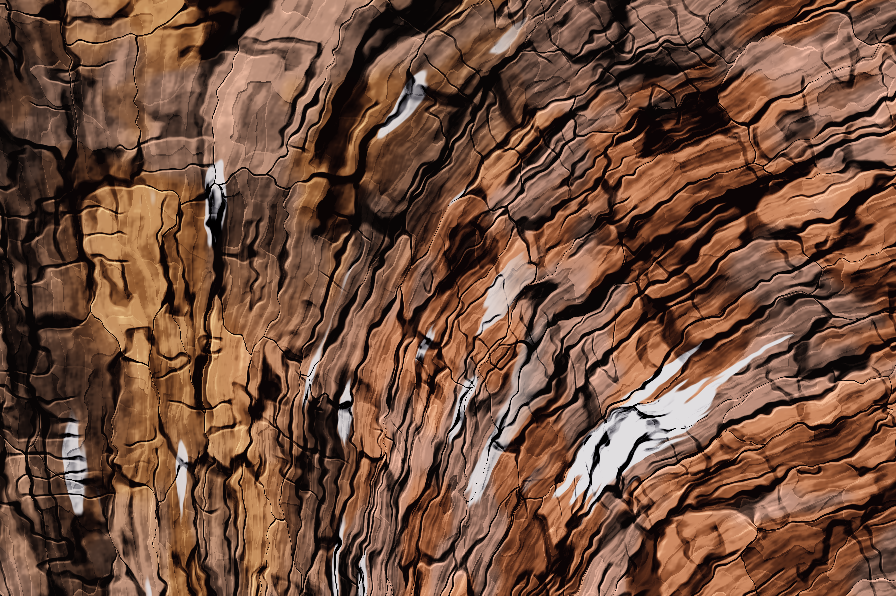
Reproduce this texture procedurally as a Shadertoy shader.

```glsl
// Weathered bark: fibres rise upright on the left and fan over to the right.
// Stepped plates, splinters and broken cracks are built in fibre space as one
// height field, then lit from the upper left and coloured by a wood ramp.

const vec2  LIGHT_DIR    = vec2(-0.45, 0.89);
const vec2  PLATE_FREQ   = vec2(11.0, 4.2);   // across, along the fibres
const vec2  CHIP_FREQ    = vec2(25.0, 12.0);
const vec2  SPLINTER_FREQ = vec2(62.0, 9.0);
const vec2  GRAIN_FREQ   = vec2(75.0, 11.0);
const vec2  CREVICE_FREQ = vec2(10.0, 1.7);
const vec2  SPLIT_FREQ   = vec2(36.0, 5.0);   // thin cracks along the fibres
const vec2  CHECK_FREQ   = vec2(13.0, 27.0);  // thin cracks across them
const vec2  BARE_CENTRE  = vec2(1.06, 0.28);  // large bleached patch
const vec2  BARE_SIZE    = vec2(0.08, 0.22);
const vec2  GOLD_CENTRE  = vec2(0.32, 0.36);
const float BUMP_STEP    = 0.003;
const float BUMP_GAIN    = 2.6;
const float DARK_STRIP   = 0.64;              // fibre that carries dark wood

const vec3 BLACK  = vec3(0.04, 0.015, 0.02);
const vec3 UMBER  = vec3(0.12, 0.055, 0.045);
const vec3 BROWN  = vec3(0.33, 0.18, 0.11);
const vec3 OCHRE  = vec3(0.56, 0.35, 0.22);
const vec3 TAN    = vec3(0.76, 0.56, 0.42);
const vec3 CREAM  = vec3(0.92, 0.79, 0.66);
const vec3 RUST_TINT = vec3(1.06, 0.96, 0.91);
const vec3 GOLD_TINT = vec3(1.02, 1.01, 0.86);
const vec3 GREY_TINT = vec3(1.20, 0.93, 0.84);
const vec3 SLATE  = vec3(0.30, 0.29, 0.33);
const vec3 SILVER = vec3(0.88, 0.87, 0.88);

float hash(vec2 p) {
    return fract(sin(dot(p, vec2(127.1, 311.7))) * 43758.5453);
}

float noise(vec2 p) {
    vec2 i = floor(p), f = fract(p);
    f = f * f * (3.0 - 2.0 * f);
    return mix(mix(hash(i), hash(i + vec2(1, 0)), f.x),
               mix(hash(i + vec2(0, 1)), hash(i + vec2(1, 1)), f.x), f.y);
}

float fbm(vec2 p) {
    float sum = 0.0, amp = 0.5;
    for (int i = 0; i < 3; i++) {
        sum += amp * noise(p);
        p = p * 2.03 + 17.3;
        amp *= 0.5;
    }
    return sum / 0.875;
}

// Fibre space: x counts across the fibres, y runs along them
vec2 fibreSpace(vec2 p) {
    float bend = smoothstep(0.15, 1.15, p.x);
    float across = 0.9 * p.x - 0.17 * p.x * p.x + bend * (0.85 - 0.95 * p.y);
    across += 0.14 * p.y * (1.0 - smoothstep(-0.1, 0.6, p.x));
    return vec2(across, mix(p.y, 0.9 * p.x + 0.42 * p.y, bend));
}

// Blocky cells: x is the distance to the gap, y a random level per cell
vec2 plates(vec2 q) {
    vec2 cell = floor(q), f = q - cell;
    float nearest = 9.0, second = 9.0, level = 0.0;
    for (int j = -1; j <= 1; j++)
    for (int i = -1; i <= 1; i++) {
        vec2 g = vec2(i, j), id = cell + g;
        vec2 r = g + 0.1 + 0.8 * vec2(hash(id), hash(id + 41.7)) - f;
        r *= r;
        float d = pow(dot(r, r), 0.25);
        if (d < nearest) {
            second = nearest;
            nearest = d;
            level = hash(id + 93.1);
        } else second = min(second, d);
    }
    return vec2(second - nearest, level);
}

// Bends the plane at three scales; a higher decay frays the edges more
vec2 ragged(vec2 p, float decay) {
    vec2 shift = vec2(0.0);
    float freq = 5.0, amp = 0.045;
    for (int i = 0; i < 3; i++) {
        shift += amp * (vec2(noise(p * freq), noise(p * freq + 31.4)) - 0.5);
        freq *= 3.4;
        amp *= decay;
    }
    return p + shift;
}

// Thin line where noise crosses its middle, broken up by a mask
float crack(vec2 q, float width, float mask) {
    float ridge = abs(noise(q) - 0.5);
    return (1.0 - smoothstep(0.3 * width, width, ridge)) * smoothstep(0.5, 0.62, mask);
}

float barkHeight(vec2 p) {
    vec2 q = fibreSpace(ragged(p, 0.5));
    vec2 fine = fibreSpace(ragged(p, 0.3));
    vec2 plate = plates(q * PLATE_FREQ);
    vec2 chip = plates(q * CHIP_FREQ + 7.0);
    float h = 0.36 * plate.y + 0.2 * chip.y + 0.4 * fbm(fine * GRAIN_FREQ)
            + 0.14 * plates(fine * SPLINTER_FREQ).y + 0.3 * fbm(p * 48.0);
    // Plate gaps of uneven width, then broken hairlines and long crevices
    float gap = 0.17 * smoothstep(0.35, 0.8, noise(p * 11.0 + 9.0)) + 0.01;
    h *= mix(0.35, 1.0, smoothstep(0.3 * gap, gap, plate.x));
    h -= 0.35 * crack(q * SPLIT_FREQ, 0.1, noise(p * 10.0 + 5.0));
    h -= 0.3 * crack(q * CHECK_FREQ, 0.07, noise(p * 12.0 + 51.0));
    float ridge = abs(fbm(q * CREVICE_FREQ) - 0.5);
    float open = smoothstep(0.4, 0.6, noise(p * 5.0 + 3.0));
    return h - 0.6 * open * (1.0 - smoothstep(0.015, 0.045, ridge));
}

vec3 woodRamp(float v) {
    vec3 c = mix(BLACK, UMBER, smoothstep(0.0, 0.2, v));
    c = mix(c, BROWN, smoothstep(0.18, 0.42, v));
    c = mix(c, OCHRE, smoothstep(0.40, 0.62, v));
    c = mix(c, TAN, smoothstep(0.60, 0.82, v));
    return mix(c, CREAM, smoothstep(0.85, 1.2, v));
}

void mainImage(out vec4 fragColor, in vec2 fragCoord) {
    vec2 p = fragCoord / iResolution.y;
    vec2 q = fibreSpace(ragged(p, 0.3));

    // Relief: slope towards the light and two shadow taps
    float h = barkHeight(p);
    float lit = clamp((h - barkHeight(p + LIGHT_DIR * BUMP_STEP)) * BUMP_GAIN, -0.8, 0.8);
    float shadow = max(barkHeight(p + LIGHT_DIR * 0.011) - h - 0.17,
                       barkHeight(p + LIGHT_DIR * 0.026) - h - 0.24);

    // Broad tone: dark left rim, dark strip of fibres, pale golden heart
    float strip = exp(-pow((q.x - DARK_STRIP) / 0.075, 2.0));
    float rim = 1.0 - smoothstep(0.02, 0.3, p.x + 0.25 * (noise(p * 6.0) - 0.5));
    float dark = max(strip, rim);
    float heart = exp(-dot(p - GOLD_CENTRE, p - GOLD_CENTRE) / 0.05);
    float weathered = smoothstep(0.47, 0.62, fbm(q * vec2(10.0, 5.0) + 11.0));
    float tone = 0.61 + 0.4 * (fbm(p * 3.5 + 2.0) - 0.5) - 0.2 * dark + 0.08 * heart;
    float value = tone + 0.85 * (h - 0.62) + 0.4 * lit - 0.8 * max(shadow, 0.0);
    value += 0.16 * (noise(q * vec2(150.0, 22.0)) - 0.5) + 0.05 * weathered;

    // Wood hue: gold on the left, rust on the right, grey where weathered
    vec3 col = woodRamp(value);
    col *= mix(GOLD_TINT, RUST_TINT, smoothstep(0.4, 0.8, q.x + 0.3 * (noise(p * 5.0) - 0.5)));
    float luma = dot(col, vec3(0.3, 0.59, 0.11));
    col = mix(col, luma * GREY_TINT, 0.8 * max(weathered * (1.0 - heart), 0.8 * dark));

    // Bleached wood: one large patch and scattered slivers
    float fray = fbm(q * vec2(48.0, 6.0)) - 0.5;
    float reach = length((q - fibreSpace(BARE_CENTRE)) / BARE_SIZE);
    float bare = 1.0 - smoothstep(0.86, 0.96, reach + 1.3 * fray);
    float sliver = noise(q * vec2(22.0, 4.5) + 23.0) + 0.3 * fray;
    sliver = smoothstep(0.81, 0.85, sliver) * (1.0 - smoothstep(0.8, 0.95, p.x));
    vec3 bleached = mix(SLATE, SILVER, smoothstep(0.1, 0.7, value + 0.15));
    bleached *= smoothstep(-0.1, 0.15, value);
    col = mix(col, bleached, max(bare, 0.9 * sliver));

    fragColor = vec4(clamp(col, 0.0, 1.0), 1.0);
}
```
